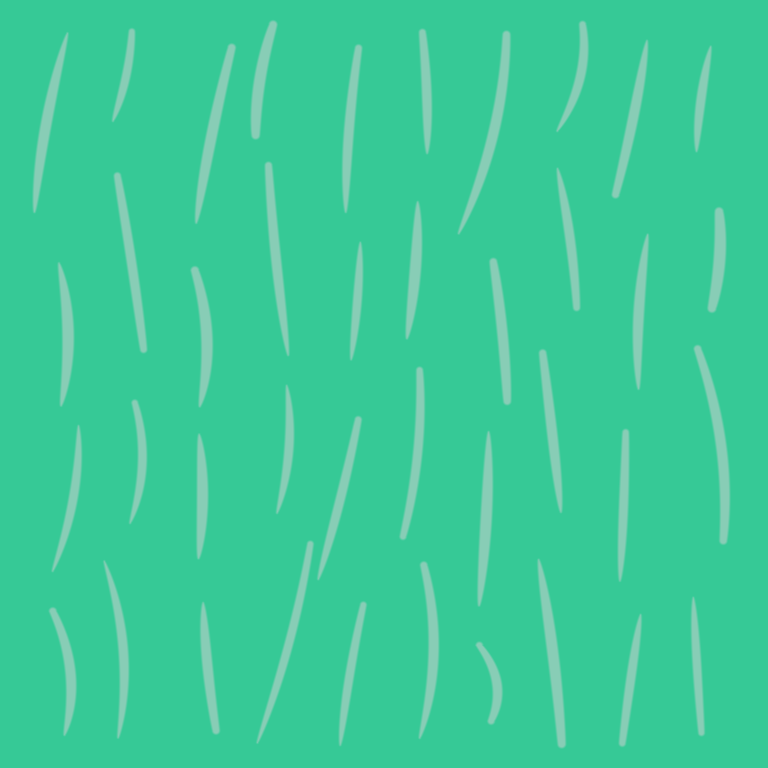
Write a three.js fragment shader that draws this pattern.

```glsl
varying vec2 vUv;

const float COLUMNS = 10.0;
const float ROWS = 4.0;

float hash(float column, float row, float seed) {
  vec3 p = fract(vec3(column, row, seed) * vec3(0.1031, 0.1137, 0.0973) + 0.317);
  p += dot(p, p.yzx + 33.33);
  return fract((p.x + p.y) * p.z);
}

// Height of the border below a row; inner borders are staggered by column
float rowBorder(float column, float row) {
  float inner = step(0.5, row) * step(row, ROWS - 0.5);
  float stagger = 0.08 * (mod(column, 2.0) - 0.5) + 0.07 * (hash(column, row, 1.0) - 0.5);
  return mix(0.02, 0.98, row / ROWS) + inner * stagger;
}

// Approximate signed distance to one curved, tapered brush stroke
float strokeDistance(vec2 p, float column, float row) {
  float bottom = rowBorder(column, row) + mix(0.008, 0.045, hash(column, row, 2.0));
  float top = rowBorder(column, row + 1.0) - mix(0.008, 0.045, hash(column, row, 3.0));
  float span = top - bottom;
  float t = clamp((p.y - bottom) / span, 0.0, 1.0);
  float arch = 4.0 * t * (1.0 - t);

  // Lean and bend of the spine
  float lean = mix(-0.16, 0.27, hash(column, row, 4.0));
  float bend = mix(-0.007, 0.016, hash(column, row, 5.0));
  float x = 0.075 + 0.094 * column + 0.034 * (hash(column, row, 6.0) - 0.5);
  x += lean * span * (t - 0.5) + bend * (arch - 0.5);

  // Each end is either pointed or blunt
  float lowEnd = mix(0.15, 0.7, step(0.55, hash(column, row, 7.0)));
  float highEnd = mix(0.12, 0.7, step(0.5, hash(column, row, 8.0)));
  float radius = mix(0.0056, 0.0078, hash(column, row, 9.0));
  radius *= mix(mix(lowEnd, highEnd, t), 1.0, pow(arch, 0.7));

  return length(p - vec2(x, bottom + t * span)) - radius;
}

void main() {
  float nearest = 1.0;
  for (float column = 0.0; column < COLUMNS; column++) {
    for (float row = 0.0; row < ROWS; row++) {
      nearest = min(nearest, strokeDistance(vUv, column, row));
    }
  }

  vec3 green = vec3(0.21, 0.79, 0.59);
  vec3 paleMint = vec3(0.535, 0.803, 0.713);
  float coverage = 1.0 - smoothstep(-0.0021, 0.0021, nearest);
  gl_FragColor = vec4(mix(green, paleMint, coverage), 1.0);
}
```
